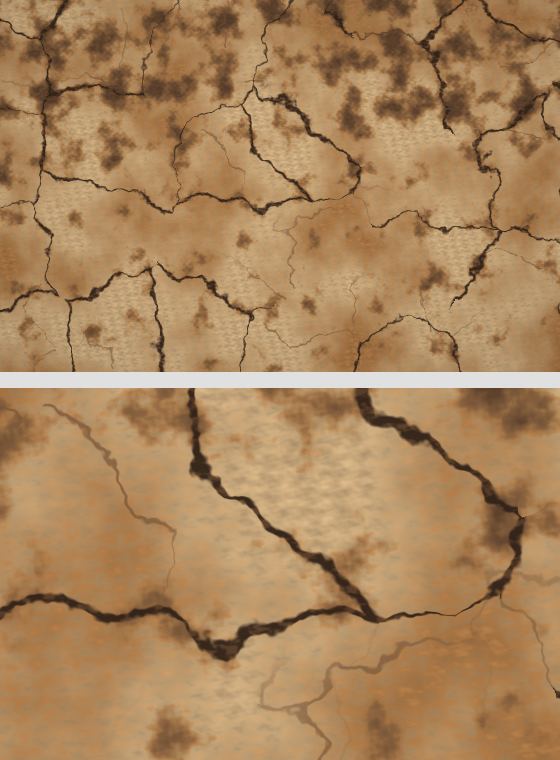
Top, the full canvas; bottom, a detail of the centre.
Write a Shadertoy shader that draws this texture.

```glsl
#define LIGHT vec3(0.77, 0.645, 0.475)
#define TAN   vec3(0.70, 0.545, 0.37)
#define RUST  vec3(0.63, 0.44, 0.255)
#define BROWN vec3(0.47, 0.335, 0.22)
#define UMBER vec3(0.33, 0.23, 0.155)
#define SOOT  vec3(0.19, 0.13, 0.09)
#define PLATES 3.7          // crack plates per canvas height
#define CRACK_WIDTH 0.0062  // half width of the widest crack
#define WARP 0.042          // raggedness of the cracks
#define GRAIN 0.15          // contrast of the brushed plaster

const mat2 TURN = mat2(0.8, 0.6, -0.6, 0.8);

vec2 hash2(vec2 p) {
    vec3 q = fract(p.xyx * vec3(0.1031, 0.1030, 0.0973));
    q += dot(q, q.yzx + 33.33);
    return fract((q.xx + q.yz) * q.zy);
}

// Layered, bent sines: blotchy noise around zero
float layered(vec2 p, int octaves) {
    float sum = 0.0, amp = 0.5;
    for (int i = 0; i < octaves; i++) {
        p = TURN * p * 1.9 + 1.7;
        vec2 bent = p + 0.6 * sin(p.yx * 1.3 + 0.5);
        sum += amp * sin(bent.x) * sin(bent.y);
        amp *= 0.55;
    }
    return sum;
}

vec2 cellPoint(vec2 cell) {
    return cell + 0.08 + 0.84 * hash2(cell + 17.0);
}

// Cellular borders: x = crack core, y = soft halo around it.
// Each border draws its own width; those below "missing" stay closed.
vec2 cracks(vec2 p, float scale, float width, float missing) {
    vec2 q = p * scale, base = floor(q), home = base;
    float nearest = 9.0;
    for (int j = -1; j <= 1; j++)
    for (int i = -1; i <= 1; i++) {
        vec2 cell = base + vec2(i, j);
        float d = length(cellPoint(cell) - q);
        if (d < nearest) { nearest = d; home = cell; }
    }
    vec2 a = cellPoint(home) - q, result = vec2(0.0);
    float soft = 0.8 / iResolution.y;
    float swell = 0.85 + 0.9 * layered(p * 12.0 + 4.0, 3);
    for (int j = -2; j <= 2; j++)
    for (int i = -2; i <= 2; i++) {
        if (i == 0 && j == 0) continue;
        vec2 cell = home + vec2(i, j);
        vec2 b = cellPoint(cell) - q;
        float d = max(dot(0.5 * (a + b), normalize(b - a)), 0.0) / scale;
        float strength = smoothstep(missing, 0.9, hash2(home + cell + 71.0).x);
        float w = width * (0.25 + 0.75 * strength) * max(swell, 0.3);
        float open = smoothstep(0.0, 0.12, strength);
        float core = open * (1.0 - smoothstep(w * 0.6 - soft, w * 1.25 + soft, d));
        float halo = open * (0.4 + 0.6 * strength) * exp(-d / 0.016);
        result = max(result, vec2(core, halo));
    }
    return result;
}

void mainImage(out vec4 fragColor, in vec2 fragCoord) {
    vec2 p = fragCoord / iResolution.y;
    vec2 uv = fragCoord / iResolution.xy;

    // Ragged crack networks: wide plates and faint hairlines
    vec2 ragged = p + WARP * vec2(layered(p * 9.0, 6), layered(p * 9.0 + 31.0, 6));
    vec2 wide = cracks(ragged + 2.0, PLATES, CRACK_WIDTH, 0.2);
    vec2 hair = cracks(ragged + 5.3, PLATES * 1.6, CRACK_WIDTH * 0.4, 0.6);
    float hairFade = smoothstep(-0.25, 0.3, layered(p * 3.5 + 8.0, 3));
    hair *= hairFade;

    // Plaster ground with a horizontal brushed grain
    float grain = layered(p * vec2(80.0, 150.0), 3);
    float tone = layered(p * 5.0 + 12.0, 6) + 0.35 * grain;
    vec3 col = mix(LIGHT, TAN, smoothstep(-0.35, 0.25, tone));
    col = mix(col, RUST, smoothstep(0.15, 0.65, tone));

    // Rust and mould: denser near the top and along the cracks
    float region = smoothstep(0.4, 1.0, p.y + 0.6 * layered(p * 3.0 + 3.0, 3));
    float halo = max(wide.y, 0.5 * hair.y);
    float stain = layered(p * 15.0 + 7.0, 6) + 0.5 * region - 0.4
                + 0.38 * halo + 0.2 * grain;
    col = mix(col, RUST, 0.85 * smoothstep(-0.15, 0.22, stain));
    col = mix(col, BROWN, 0.9 * smoothstep(0.1, 0.4, stain));
    col = mix(col, UMBER, 0.85 * smoothstep(0.35, 0.7, stain));

    // Grain relief, then dark crack cores with crumbled edges
    col *= 1.0 + GRAIN * grain;
    col = mix(col, BROWN, 0.75 * hair.x);
    vec3 coreColor = mix(SOOT, UMBER, smoothstep(-0.1, 0.5, grain));
    col = mix(col, coreColor, 0.95 * wide.x);

    // Gentle falloff toward the corners
    vec2 centred = uv - 0.5;
    col *= 1.02 - 0.22 * dot(centred, centred);
    fragColor = vec4(clamp(col, 0.0, 1.0), 1.0);
}
```
